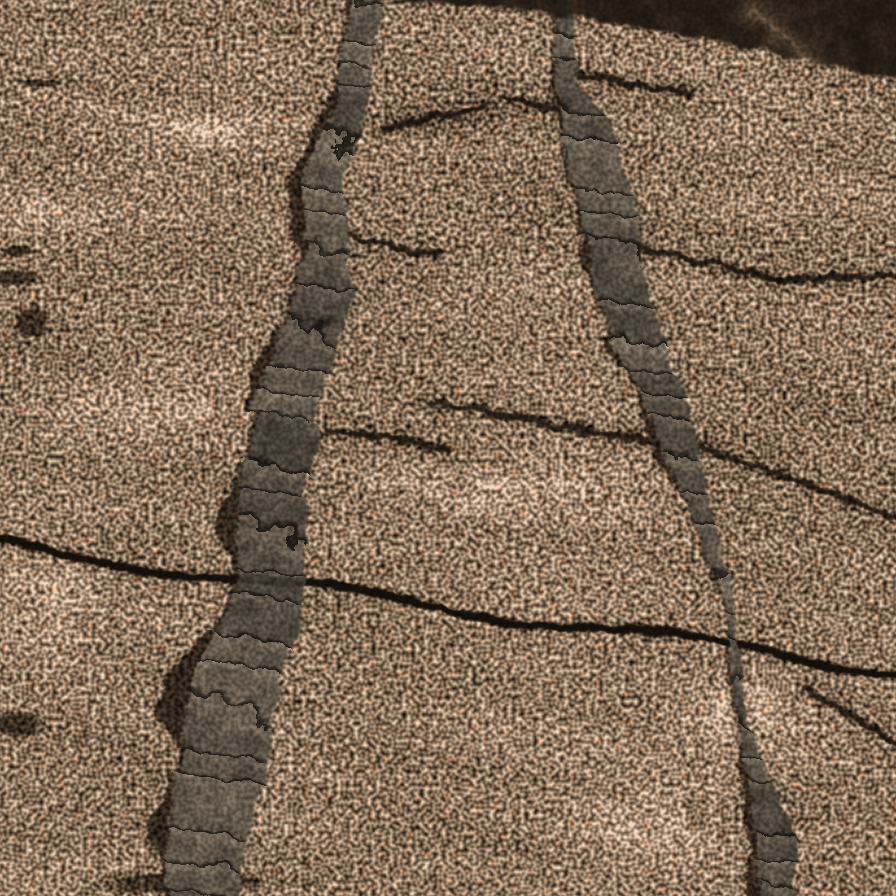
Write a Shadertoy shader that draws this texture.

```glsl
// Sunlit granite slope cut by two dark, blocky dikes and thin sloping cracks.
// Dikes are interpolated centre lines split into jointed blocks; gradient noise
// supplies the strata, the ragged edges and the coarse crystal grain.

// Dike knots from top to bottom: centre x, height y, half width
const vec3 LEFT_DIKE[10] = vec3[](
    vec3(.411, 1., .017), vec3(.391, .88, .018), vec3(.362, .80, .024), vec3(.368, .74, .023),
    vec3(.358, .67, .033), vec3(.322, .55, .036), vec3(.300, .45, .037), vec3(.300, .35, .038),
    vec3(.262, .21, .052), vec3(.225, 0., .042));
const vec3 RIGHT_DIKE[10] = vec3[](
    vec3(.632, .98, .012), vec3(.630, .91, .012), vec3(.655, .86, .028), vec3(.678, .78, .033),
    vec3(.690, .68, .030), vec3(.745, .54, .024), vec3(.775, .45, .014), vec3(.815, .33, .005),
    vec3(.826, .20, .005), vec3(.866, .06, .021));

// Crack segments: start and end
const vec4 CRACKS[10] = vec4[](
    vec4(.716, .724, .87, .687), vec4(.87, .687, 1., .692), vec4(.365, .521, .50, .498),
    vec4(.48, .551, .72, .508), vec4(.78, .503, 1., .424), vec4(.43, .857, .54, .88),
    vec4(.56, .893, .62, .875), vec4(.90, .232, 1., .17), vec4(.39, .737, .49, .715),
    vec4(.64, .918, .77, .895));

// Pale weathered patches: centre and radii
const vec4 PATCHES[7] = vec4[](
    vec4(.24, .855, .08, .03), vec4(.04, .765, .08, .02), vec4(.16, .545, .10, .025),
    vec4(.58, .45, .14, .035), vec4(.83, .21, .07, .04), vec4(.05, .33, .07, .05),
    vec4(.73, .08, .08, .05));

float hash(vec2 cell) {
    uvec2 q = uvec2(ivec2(cell) + 4096) * uvec2(1597u, 3812u);
    uint n = (q.x ^ q.y) * 747796u + 2891u;
    n = ((n >> 15u) ^ n) * 277803u;
    n = (n >> 13u) ^ n;
    return float(n & 65535u) / 65535.;
}

float corner(vec2 cell, vec2 offset) {
    float angle = 6.2832 * hash(cell);
    return dot(vec2(cos(angle), sin(angle)), offset);
}

float gradientNoise(vec2 p) {
    vec2 i = floor(p), f = p - i, e = vec2(1, 0);
    vec2 u = f * f * f * (f * (f * 6. - 15.) + 10.);
    return mix(mix(corner(i, f), corner(i + e, f - e), u.x),
               mix(corner(i + e.yx, f - e.yx), corner(i + 1., f - 1.), u.x), u.y);
}

float fbm(vec2 p) {
    float sum = 0., gain = 1.;
    for (int i = 0; i < 4; i++) {
        sum += gain * gradientNoise(p);
        p = p * 2.03 + 17.;
        gain *= .5;
    }
    return sum;
}

float blob(vec2 p, vec4 area) {
    vec2 q = (p - area.xy) / area.zw;
    return exp(-dot(q, q));
}

float segmentDistance(vec2 p, vec2 a, vec2 b) {
    vec2 d = b - a;
    return length(p - a - d * clamp(dot(p - a, d) / dot(d, d), 0., 1.));
}

// Blends a dike over the tone; returns its coverage
float paintDike(vec2 p, vec3 knots[10], float rough, inout float tone) {
    vec2 line = knots[0].xz;
    for (int i = 1; i < 10; i++) {
        float t = (knots[i - 1].y - p.y) / (knots[i - 1].y - knots[i].y);
        line = mix(line, knots[i].xz, clamp(t, 0., 1.));
    }
    float x = p.x - line.x;
    float row = p.y * 25. + x * 5. + 1.2 * gradientNoise(vec2(p.y * 14., knots[0].x * 9.)) + rough * .25;
    float block = hash(vec2(floor(row), knots[0].x * 50.));
    x += (block - .5) * .35 * line.y + rough * .006;

    // Shadowed left flank
    float gap = gradientNoise(vec2(p.y * 11., 3. + knots[0].x * 7.));
    float reach = line.y * (1.1 + .55 * smoothstep(-.15, .3, gap));
    float flank = smoothstep(-reach - .004, -reach + .004, x) * smoothstep(0., -line.y, x);
    tone = mix(tone, .13, flank * .85);

    // Jointed stone face
    float face = 1. - smoothstep(-.003, .003, abs(x) - line.y);
    float joint = fract(row);
    float stone = .34 + .12 * (block - .5) + .07 * rough + .08 * smoothstep(.55, .95, joint);
    stone *= mix(.4, 1., smoothstep(.02, .16, joint));
    tone = mix(tone, stone, face);
    return face;
}

void mainImage(out vec4 fragColor, in vec2 fragCoord) {
    vec2 p = fragCoord / iResolution.xy;
    float rough = fbm(p * 38.);
    float strata = fbm(vec2(p.x * 4., (p.y + .14 * p.x) * 17.));
    float grain = gradientNoise(p * 205.) + .35 * gradientNoise(p * 110. + 31.);

    // Slope and pale patches
    float tone = .545 + .09 * strata + .035 * rough;
    for (int i = 0; i < 7; i++)
        tone += .19 * blob(p, PATCHES[i]) * (.8 + .8 * rough);
    tone -= .13 * blob(p, vec4(.47, .865, .09, .018));

    // Minor cracks with a faint lit lip below
    vec2 q = p + vec2(0, .007 * rough);
    for (int i = 0; i < 10; i++) {
        float d = segmentDistance(q, CRACKS[i].xy, CRACKS[i].zw);
        float width = .0035 + .003 * strata;
        tone = mix(tone, .15, .8 * (1. - smoothstep(width * .3, width + .003, d)));
        tone -= .09 * exp(-d * 90.);
    }

    // Stone and hollow shadows at the left and lower edges
    float hollow = blob(p, vec4(.035, .64, .022, .02)) + blob(p, vec4(.015, .69, .03, .01))
        + blob(p, vec4(.02, .19, .03, .016)) + blob(p, vec4(.2, .015, .11, .014))
        + blob(p, vec4(.05, .907, .025, .004)) + blob(p, vec4(.02, .72, .02, .007));
    tone = mix(tone, .17, .85 * smoothstep(.25, .75, hollow + .25 * rough));

    // Dikes
    float dike = paintDike(p, LEFT_DIKE, rough, tone);
    dike = max(dike, paintDike(p, RIGHT_DIKE, rough, tone));

    // Main crack across the slope
    float crackY = .392 - .14 * p.x + .007 * sin(16. * p.x - 4.35) + .004 * rough;
    float width = .0045 + .003 * gradientNoise(vec2(p.x * 13., 5.));
    float crack = 1. - smoothstep(width * .5, width + .003, abs(p.y - crackY));
    tone = mix(tone, .08, crack * (1. - .65 * dike));

    // Overhang shadow at the top right, with a lit ledge
    float rim = 1. - .09 * pow(max((p.x - .43) / .57, 0.), 1.5) + .006 * rough;
    float overhang = smoothstep(-.004, .004, p.y - rim) * smoothstep(.42, .45, p.x);
    float ledge = segmentDistance(q, vec2(.84, .99), vec2(.91, .925));
    float shade = .15 + .06 * rough + .24 * exp(-ledge * 110.);
    tone = mix(tone, shade, overhang);

    // Crystal grain and warm stone colour
    tone += grain * mix(.62, .2, max(dike, overhang)) * smoothstep(.02, .45, tone);
    tone = clamp(tone, .04, .95);
    vec3 color = tone * mix(vec3(1, .76, .52), vec3(1, .9, .8), tone);
    float fleck = smoothstep(.2, .5, gradientNoise(p * 95. + 70.)) * (1. - dike);
    color *= mix(vec3(1), vec3(1.07, .94, .86), fleck);
    color = mix(color, tone * vec3(.98, .91, .79), dike * .8);
    fragColor = vec4(color, 1);
}
```
